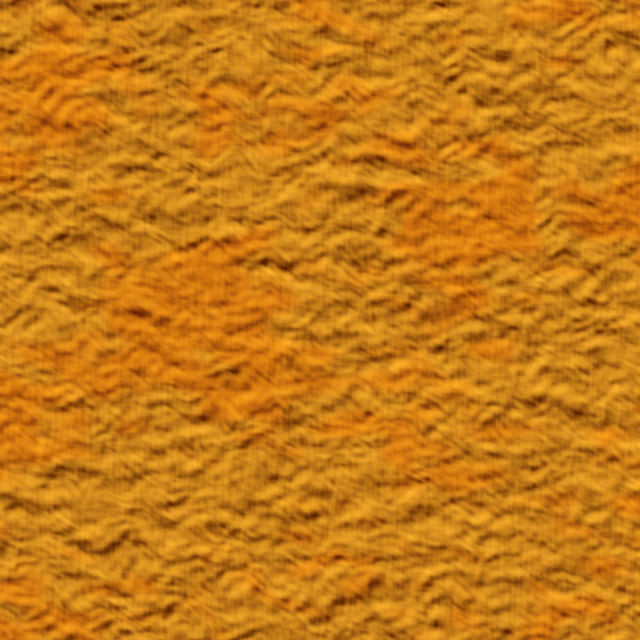
A three.js fragment shader for this texture:

```glsl
// Rough ochre plaster: small, flat, broken flakes lit from above, stained with
// warm orange patches and crossed by a faint weave. A lightly warped height
// field is differenced along the light, then coloured by two tonal ramps.

varying vec2 vUv;

const vec3 OCHRE_DARK   = vec3(0.64, 0.38, 0.065);
const vec3 OCHRE_MID    = vec3(0.77, 0.492, 0.097);
const vec3 OCHRE_LIGHT  = vec3(0.885, 0.60, 0.135);
const vec3 ORANGE_DARK  = vec3(0.69, 0.355, 0.045);
const vec3 ORANGE_MID   = vec3(0.81, 0.447, 0.056);
const vec3 ORANGE_LIGHT = vec3(0.90, 0.54, 0.08);

const vec2 FLAKE_SCALE = vec2(16.0, 30.0);
const vec2 LIGHT_STEP  = vec2(-0.004, 0.0105);
const float RELIEF_GAIN = 3.5;
const float OCTAVE_GAIN = 0.58;

// Sine-free hash, one random vector in -1..1 per lattice cell
vec2 hash2(vec2 cell) {
  vec3 p = fract(cell.xyx * vec3(0.1031, 0.1030, 0.0973));
  p += dot(p, p.yzx + 33.33);
  return fract((p.xx + p.yz) * p.zy) * 2.0 - 1.0;
}

// Gradient noise around zero
float noise(vec2 p) {
  vec2 i = floor(p);
  vec2 f = p - i;
  vec2 u = f * f * f * (f * (f * 6.0 - 15.0) + 10.0);
  vec2 e = vec2(1.0, 0.0);
  float a = dot(hash2(i), f);
  float b = dot(hash2(i + e), f - e);
  float c = dot(hash2(i + e.yx), f - e.yx);
  float d = dot(hash2(i + e.xx), f - e.xx);
  return mix(mix(a, b, u.x), mix(c, d, u.x), u.y);
}

// Bends the flakes slightly so that they slant both ways
vec2 warp(vec2 uv, float amount) {
  float dx = noise(uv * vec2(12.0, 19.0) + 31.7);
  float dy = noise(uv * vec2(15.0, 12.0) + 67.3);
  return uv + amount * vec2(dx, dy);
}

// Height of the plaster from three octaves, each tilted to hide the lattice
float flakeHeight(vec2 uv, vec2 scale, float gain) {
  float sum = 0.0;
  float weight = 1.0;
  float tilt = 0.22;
  for (int i = 0; i < 3; i++) {
    vec2 tilted = vec2(uv.x, uv.y + tilt * uv.x);
    sum += weight * noise(tilted * scale + 5.3 + 17.9 * float(i));
    scale *= 2.0;
    weight *= gain;
    tilt = -tilt;
  }
  return sum;
}

// Positive on slopes that face the light
float relief(vec2 uv, vec2 toLight) {
  float here = flakeHeight(uv, FLAKE_SCALE, OCTAVE_GAIN);
  return here - flakeHeight(uv + toLight, FLAKE_SCALE, OCTAVE_GAIN);
}

// Fine crossing threads
float weave(vec2 uv) {
  float upright = noise(uv * vec2(165.0, 34.0) + 11.1);
  float level = noise(uv * vec2(50.0, 170.0) + 83.9);
  return upright + 0.6 * level;
}

// Share of orange stain, from broad patches broken up by small flakes
float stain(vec2 uv) {
  float patches = noise(uv * vec2(3.0, 4.5) + 43.6);
  float flakes = noise(uv * vec2(13.0, 25.0) + 91.2);
  return smoothstep(-0.09, 0.32, patches + 0.7 * flakes);
}

// Tone 0 is the middle colour, -1 the dark and +1 the light one
vec3 ramp(vec3 dark, vec3 middle, vec3 light, float tone) {
  vec3 target = tone < 0.0 ? dark : light;
  return middle + (target - middle) * abs(tone);
}

void main() {
  vec2 surface = warp(vUv, 0.016);

  // Lit tone: highlights are compressed, shadows keep a longer tail
  float tone = 0.1 + RELIEF_GAIN * relief(surface, LIGHT_STEP);
  tone += 0.7 * weave(vUv) + 0.7 * noise(vUv * vec2(5.0, 8.0) + 23.4);
  float shadow = min(tone, 0.0);
  float shine = max(tone, 0.0);
  tone = max(shadow - 0.12 * shadow * shadow, -3.2) + shine / (1.0 + 0.18 * shine);

  // Ochre ground and orange stain
  vec3 ochre = ramp(OCHRE_DARK, OCHRE_MID, OCHRE_LIGHT, tone);
  vec3 orange = ramp(ORANGE_DARK, ORANGE_MID, ORANGE_LIGHT, tone);
  vec3 color = mix(ochre, orange, stain(surface));

  gl_FragColor = vec4(clamp(color, 0.0, 1.0), 1.0);
}
```
